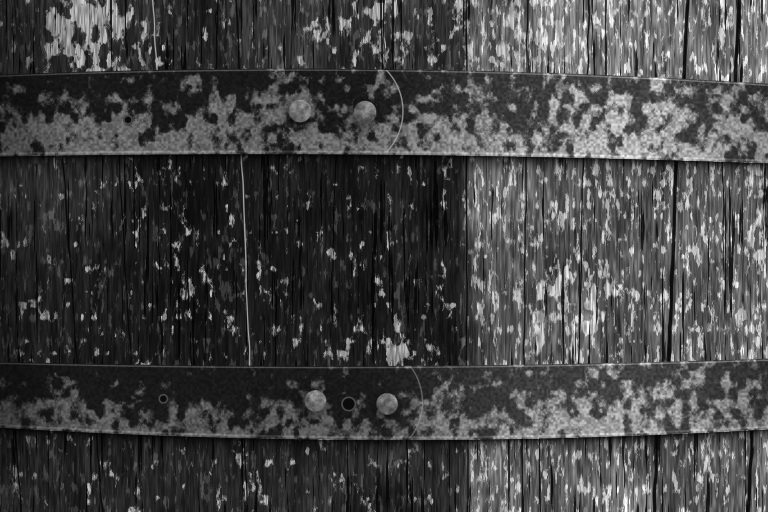
Give the GLSL for this texture, as a Shadertoy shader.

```glsl
float hash(vec2 p) {
    vec3 q = fract(p.xyx * 0.1031);
    q += dot(q, q.yzx + 33.33);
    return fract((q.x + q.y) * q.z);
}

float noise(vec2 p) {
    vec2 i = floor(p), f = fract(p);
    f = f * f * (3.0 - 2.0 * f);
    return mix(mix(hash(i), hash(i + vec2(1, 0)), f.x),
               mix(hash(i + vec2(0, 1)), hash(i + vec2(1, 1)), f.x), f.y);
}

float fbm(vec2 p) {
    float sum = 0.0, amp = 0.5;
    for (int i = 0; i < 5; i++, amp *= 0.5) {
        sum += amp * noise(p);
        p = p * 2.03 + 17.3;
    }
    return sum;
}

float segment(vec2 p, vec2 a, vec2 b) {
    vec2 d = b - a;
    return length(p - a - d * clamp(dot(p - a, d) / dot(d, d), 0.0, 1.0));
}

float spot(vec2 p, float x, float y, float w, float h) {
    vec2 d = (p - vec2(x, y)) / vec2(w, h);
    return exp(-dot(d, d));
}

float stroke(float d, float width, float px) {
    return 1.0 - smoothstep(width - px, width + px, abs(d));
}

float bow(float x, float centre, float height, float curve) {
    return height + curve * (x - centre) * (x - centre);
}

// Dark joint, pale joint, stave number
vec3 staves(vec2 p, float seams[7], float middle, int pale, float px) {
    vec3 r = vec3(0);
    for (int i = 0; i < 7; i++) {
        float s = seams[i];
        float d = p.x - s - 0.09 * (s - 0.91) * (p.y - middle);
        d += 0.003 * (noise(vec2(p.y * 25.0, s * 40.0)) - 0.5);
        if (i == pale) r.y = stroke(d, 0.0013, px);
        else r.x = max(r.x, stroke(d, 0.0013 + 0.002 * step(1.25, s), px));
        r.z += step(0.0, d);
    }
    return r;
}

// Density of old paint remnants
float paintDensity(vec2 p) {
    float d = min(segment(p, vec2(1.13, 0.48), vec2(1.05, 0.41)),
                  segment(p, vec2(1.05, 0.41), vec2(1.06, 0.32)));
    d = min(d, segment(p, vec2(1.18, 0.44), vec2(1.12, 0.32)));
    float upper = spot(p, 0.17, 0.94, 0.1, 0.12) + 0.7 * spot(p, 1.02, 0.94, 0.13, 0.1)
                + 0.6 * spot(p, 0.73, 0.95, 0.12, 0.1);
    float small = spot(p, 0.645, 0.51, 0.01, 0.03) + spot(p, 0.684, 0.42, 0.009, 0.035)
                + 0.8 * spot(p, 0.36, 0.41, 0.04, 0.06) + spot(p, 0.78, 0.315, 0.035, 0.03)
                + spot(p, 1.475, 0.36, 0.025, 0.05) + spot(p, 1.49, 0.58, 0.03, 0.1);
    return exp(-d * d / 0.0006) + 0.9 * (small + upper * step(0.8, p.y));
}

float wood(vec2 p, vec3 joint) {
    float fibre = noise(p * vec2(400, 50));
    float right = smoothstep(0.89, 0.93, p.x);
    float upper = step(0.77, p.y);
    float tone = 0.085 + 0.125 * right + 0.05 * upper + 0.035 * step(p.y, 0.2);
    tone += 0.07 * spot(p, 0.08, 0.62, 0.2, 0.12) - 0.03 * spot(p, 0.37, 0.5, 0.1, 0.3);
    tone += 0.05 * spot(p, 0.98, 0.6, 0.08, 0.2);
    tone *= 0.85 + 0.35 * hash(vec2(joint.z, 3.0 + upper));
    tone *= 0.1 + 1.2 * fbm(p * vec2(170, 9)) + 1.1 * fbm(p * vec2(13, 8) + 4.0);
    tone *= 0.7 + 0.6 * fibre;
    float flecks = smoothstep(0.57, 0.75, fbm(p * vec2(140, 45)) + 0.03 * right + 0.02 * upper);
    tone += flecks * (0.13 + 0.2 * right);
    float chips = fbm(p * vec2(75, 42) + 9.0) + 0.27 * paintDensity(p);
    tone = mix(tone, 0.45 + 0.4 * fibre, 0.85 * smoothstep(0.63, 0.78, chips));
    tone *= 1.0 - 0.75 * smoothstep(0.63, 0.72, fbm(p * vec2(180, 7) + 30.0));
    return mix(mix(tone, 0.015, joint.x * 0.9), 0.62, joint.y);
}

// Rusted band with bright rims and a shadow below
float hoop(float base, vec2 p, float low, float high, float gloom, float px) {
    float right = smoothstep(0.65, 1.05, p.x);
    float t = (p.y - low) / (high - low);
    float bias = (0.3 - 0.12 * right) * (t - 0.5) + gloom * (1.0 - right);
    float mottle = 0.75 * fbm(p * vec2(62, 52)) + 0.25 * fbm(p * vec2(16, 20) + 7.0);
    float rust = smoothstep(0.37, 0.57, mottle + bias);
    float tone = mix(mix(0.38, 0.56, right) - 0.6 * gloom, mix(0.09, 0.2, right), rust);
    tone *= 0.76 + 0.48 * noise(p * 230.0);
    tone *= 1.0 - 0.25 * smoothstep(1.25, 1.5, p.x);
    tone += 0.2 * stroke(p.y - high + 0.003, 0.0013, px) + 0.1 * stroke(p.y - low - 0.005, 0.002, px);
    base *= 1.0 - 0.85 * exp(-max(low - p.y, 0.0) / 0.014) * step(p.y, low);
    return mix(base, tone, smoothstep(-px, px, p.y - low) * smoothstep(-px, px, high - p.y));
}

float rivet(float base, vec2 p, vec2 centre, float radius, float px) {
    vec2 d = p - centre;
    base *= 1.0 - 0.6 * spot(d, -0.004, -0.006, radius * 1.15, radius * 1.15);
    float dome = (0.41 + 0.12 * dot(d, vec2(0.6, 0.8)) / radius) * (0.5 + fbm(p * 110.0));
    return mix(base, dome, smoothstep(px, -px, length(d) - radius));
}

float hole(float base, vec2 p, vec2 centre, float radius, float px) {
    float d = length(p - centre) - radius;
    return mix(mix(base, 0.04, stroke(max(d, 0.0), px, px)), 0.38, 0.7 * stroke(d, 0.0016, px));
}

void mainImage(out vec4 fragColor, in vec2 fragCoord) {
    vec2 p = fragCoord / iResolution.y;
    float px = 0.8 / iResolution.y;
    vec3 joint = staves(p, float[7](0.137, 0.244, 0.48, 0.911, 1.026, 1.135, 1.314), 0.49, 2, px);
    if (p.y > 0.77) joint = staves(p, float[7](0.303, 0.465, 0.911, 1.03, 1.149, 1.34, 1.44), 0.93, 0, px);
    if (p.y < 0.22) joint = staves(p, float[7](0.037, 0.195, 0.48, 0.914, 1.02, 1.28, 1.465), 0.07, -1, px);
    float tone = wood(p, joint);
    // Curved hoops
    tone = hoop(tone, p, bow(p.x, 0.5, 0.699, -0.018), bow(p.x, 0.58, 0.866, -0.035), 0.0, px);
    tone = hoop(tone, p, bow(p.x, 0.78, 0.1406, 0.04), bow(p.x, 0.65, 0.285, 0.02), 0.08, px);
    // Overlap edges and fasteners
    for (int i = 0; i < 2; i++) {
        float k = float(i);
        vec2 d = p - vec2(0.672 + 0.038 * k, 0.783 - 0.568 * k);
        float arc = stroke(length(d) - 0.115, 0.0013, px) * step(0.03, d.x) * step(abs(d.y), 0.08 - 0.01 * k);
        tone = mix(tone, 0.6, arc * (0.9 - 0.4 * k));
        tone = rivet(tone, p, vec2(0.586 + 0.127 * k, 0.783 - 0.002 * k), 0.022, px);
        tone = rivet(tone, p, vec2(0.616 + 0.14 * k, 0.217 - 0.006 * k), 0.021, px);
        tone = hole(tone, p, vec2(0.25 + 0.069 * k, 0.766 - 0.545 * k), 0.008, px);
    }
    tone = hole(tone, p, vec2(0.681, 0.211), 0.013, px);
    // Side falloff
    tone *= mix(0.75, 1.12, smoothstep(0.0, 0.18, p.x)) * mix(0.95, 1.15, smoothstep(0.8, 1.3, p.x));
    fragColor = vec4(vec3(clamp(tone, 0.0, 1.0)), 1.0);
}
```
